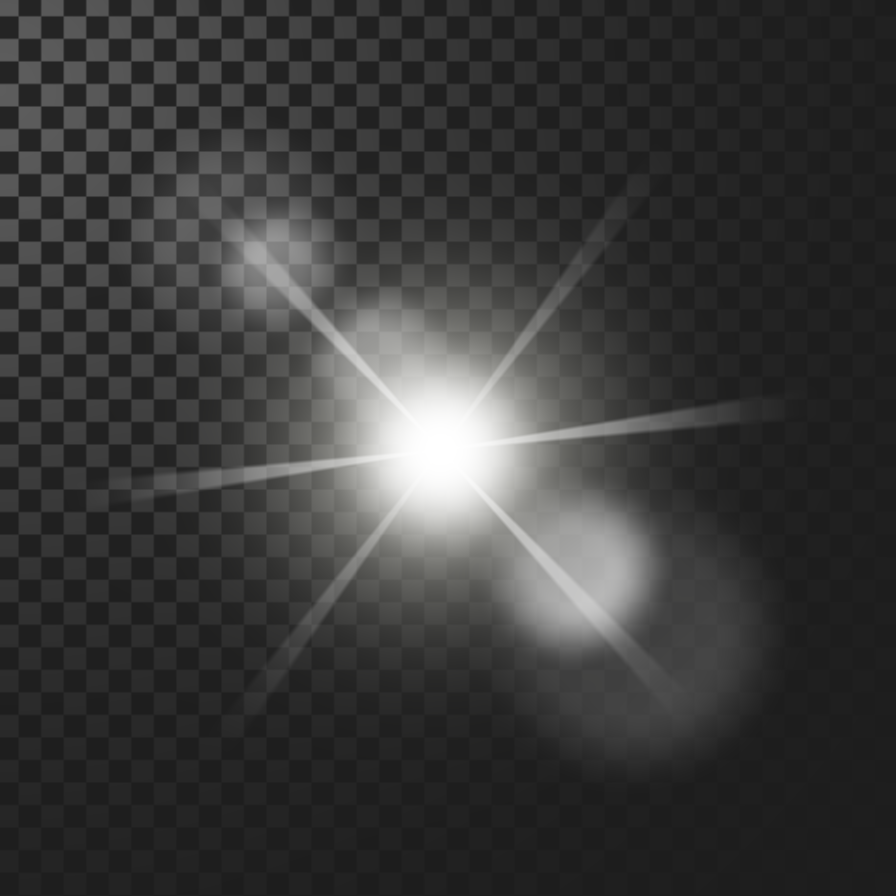
Reproduce this background procedurally as a WebGL 2 fragment shader.

```glsl
#version 300 es
precision highp float;

uniform vec2 u_resolution;
out vec4 fragColor;

const vec3 BASE_COLOR = vec3(0.113);
const vec3 HALO_COLOR = vec3(0.95, 0.95, 0.905);
const vec3 LIGHT_COLOR = vec3(1.0);

const float CELL_SIZE = 0.02515;
const vec2 CELL_ORIGIN = vec2(0.0208, 0.9818);
const vec2 CHECKER_GLOW = vec2(0.0, 0.9);
const float CHECKER_REACH = 0.53;
const float CHECKER_LIGHT = 0.25;
const float CHECKER_DARK = 0.03;

const vec2 FLARE_CENTER = vec2(0.492, 0.498);
const float CORE_RADIUS = 0.09;
const float HALO_RADIUS = 0.168;
const float HALO_STRENGTH = 0.62;

const float RAY_LENGTH = 0.43;
const float RAY_SPREAD = 0.036;
const vec3 RAY_ANGLES = vec3(0.126, 0.925, 2.325);
const vec3 RAY_STRENGTHS = vec3(0.48, 0.27, 0.46);

// Each ghost: offset from the flare center, radius, opacity
const int GHOST_COUNT = 5;
const vec4 GHOSTS[GHOST_COUNT] = vec4[](
    vec4(-0.221, 0.231, 0.108, 0.13),
    vec4(-0.180, 0.202, 0.054, 0.42),
    vec4(-0.068, 0.099, 0.060, 0.38),
    vec4(0.148, -0.132, 0.078, 0.64),
    vec4(0.213, -0.201, 0.138, 0.17));

// Smooth checkerboard, 1 on the light cells
float checker(vec2 p, float pixel) {
    vec2 cell = (p - CELL_ORIGIN) / CELL_SIZE;
    vec2 edge = abs(fract(cell) - 0.5);
    vec2 parity = mod(floor(cell), 2.0) * 2.0 - 1.0;
    vec2 wave = parity * clamp((0.5 - edge) * CELL_SIZE / pixel, 0.0, 1.0);
    return 0.5 - 0.5 * wave.x * wave.y;
}

// Soft disc, brighter on the side facing away from the flare
float ghost(vec2 p, vec4 shape) {
    vec2 q = p - shape.xy;
    float soft = 0.022 + 0.2 * shape.z;
    float disc = 1.0 - smoothstep(shape.z - soft, shape.z + soft, length(q));
    float lean = dot(q, normalize(shape.xy)) / shape.z;
    return shape.w * disc * clamp(0.78 + 0.3 * lean, 0.0, 1.0);
}

// Pair of opposite wedges that widen and fade outward
float ray(vec2 p, float angle, float pixel) {
    vec2 axis = vec2(cos(angle), sin(angle));
    float along = abs(dot(p, axis));
    float across = abs(dot(p, vec2(-axis.y, axis.x)));
    float width = RAY_SPREAD * along + 0.0005;
    float soft = pixel + 0.25 * width;
    float wedge = 1.0 - smoothstep(width - soft, width + soft, across);
    float fade = 1.0 - smoothstep(0.08, RAY_LENGTH, along);
    return wedge * fade;
}

void main() {
    float side = min(u_resolution.x, u_resolution.y);
    vec2 uv = (gl_FragCoord.xy - 0.5 * u_resolution) / side + 0.5;
    float pixel = 1.0 / side;

    // Checkerboard lit from the upper left
    float reach = length(uv - CHECKER_GLOW) / CHECKER_REACH;
    float lit = exp(-pow(reach, 1.6));
    float cells = mix(CHECKER_DARK, CHECKER_LIGHT, checker(uv, pixel));
    vec3 color = BASE_COLOR + lit * cells;

    // Warm halo
    vec2 p = uv - FLARE_CENTER;
    float d = length(p);
    float halo = HALO_STRENGTH * exp(-pow(d / HALO_RADIUS, 2.2));
    color = mix(color, HALO_COLOR, halo);

    // Lens ghosts
    for (int i = 0; i < GHOST_COUNT; i++) {
        color = mix(color, LIGHT_COLOR, ghost(p, GHOSTS[i]));
    }

    // Rays and white core
    for (int i = 0; i < 3; i++) {
        float beam = RAY_STRENGTHS[i] * ray(p, RAY_ANGLES[i], pixel);
        color = mix(color, LIGHT_COLOR, beam);
    }
    color = mix(color, LIGHT_COLOR, exp(-pow(d / CORE_RADIUS, 3.2)));

    fragColor = vec4(color, 1.0);
}
```
